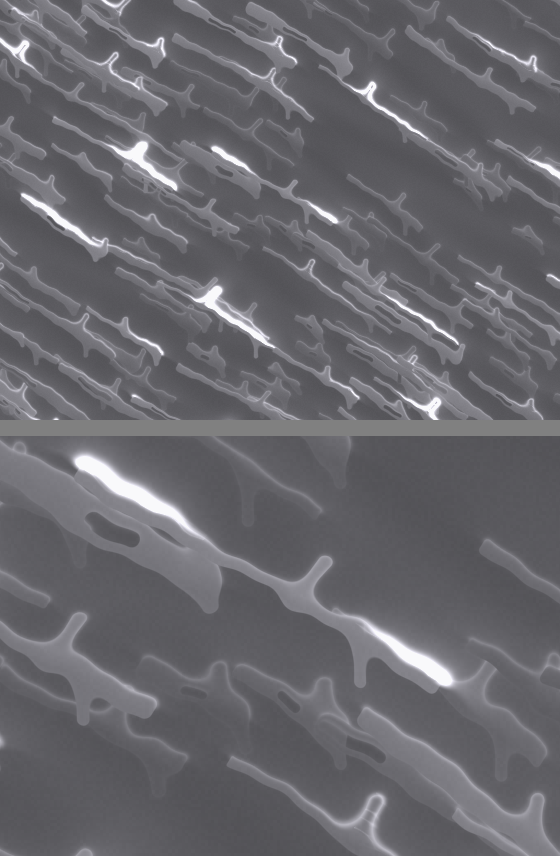
Top: the whole. Bottom: its middle third, enlarged.
Write a WebGL 2 fragment shader that draws this texture.

```glsl
#version 300 es
precision highp float;
// Torn lamellar foam seen by electron microscope: slanted grey walls over dark pores.
// Three layers of jittered cells each hold one wall: a rounded bar with cross struts
// and a slot, lit along its upper rim; cellular noise roughens the brightest walls.
uniform vec2 u_resolution;
out vec4 fragColor;

const float SLANT = 0.56;
const float PORE_TONE = 0.343;

float hash(vec2 p) {
  p = fract(p * vec2(0.1031, 0.1137) + 0.37);
  p += dot(p, p.yx + 33.33);
  return fract((p.x + p.y) * p.x * 7.31);
}

vec2 hash2(vec2 p) {
  return vec2(hash(p), hash(p + vec2(41.3, 17.9)));
}

// Distance to the nearest scattered point.
float cellular(vec2 p) {
  vec2 id = floor(p);
  float nearest = 2.0;
  for (int j = -1; j <= 1; j++)
    for (int i = -1; i <= 1; i++) {
      vec2 c = id + vec2(i, j);
      nearest = min(nearest, distance(p, c + hash2(c)));
    }
  return nearest;
}

float smoothMin(float a, float b, float k) {
  float h = max(k - abs(a - b), 0.0) / k;
  return min(a, b) - 0.25 * h * h * k;
}

float roundBox(vec2 p, vec2 size, float radius) {
  vec2 q = abs(p) - size + radius;
  return length(max(q, 0.0)) + min(max(q.x, q.y), 0.0) - radius;
}

float segment(vec2 p, vec2 a, vec2 b, float radius) {
  vec2 ab = b - a;
  float t = clamp(dot(p - a, ab) / dot(ab, ab), 0.0, 1.0);
  return length(p - a - ab * t) - radius * (0.75 + 0.5 * t);
}

// Outline of one wall: bar, two struts and sometimes a slot.
float wallDistance(vec2 q, vec2 size, vec2 r) {
  float d = roundBox(q, size, size.y * (0.3 + 0.6 * r.x));
  float foot = size.x * (r.x * 1.4 - 0.4);
  float reach = size.y + 0.012 + 0.03 * r.y;
  vec2 up = vec2(foot + 0.04 * (r.y - 0.6), reach);
  d = smoothMin(d, segment(q, vec2(foot, 0.0), up, 0.0045), 0.022);
  float end = size.x * (0.9 - 0.5 * r.y);
  vec2 down = vec2(end + 0.022, -reach * 0.8);
  d = smoothMin(d, segment(q, vec2(end, 0.0), down, 0.004), 0.02);
  float slot = roundBox(q + vec2(size.x * (r.y - 0.2), 0.001),
                        vec2(size.x * 0.22, size.y * 0.42), size.y * 0.4);
  return r.x > 0.5 ? max(d, -slot) : d;
}

// Paints one wall over the shade so far.
float paintWall(float shade, vec2 q, vec2 size, float tone, float glint, vec2 r) {
  float phase = r.x * 40.0;
  q.y += (r.y - 0.5) * q.x * q.x * 0.4;
  q.y += 0.0016 * sin(q.x * 71.0 + phase) + 0.0008 * sin(q.x * 190.0 - phase);
  size.y *= 0.85 + 0.25 * sin(q.x * 23.0 + phase);
  float d = wallDistance(q, size, r);
  float aa = 0.8 / u_resolution.y;
  float face = smoothstep(aa, -aa, d);
  float lit = smoothstep(-0.1, 0.9, q.y / size.y);
  float shine = glint * smoothstep(0.1, 0.8, 0.5 + 0.5 * sin(q.x * 16.0 + phase));

  // Flat face, thin outline, then bright rim with a haze above it.
  float faceTone = tone + 0.025 * clamp(q.y / size.y, -1.0, 1.0);
  shade = mix(shade, faceTone, face);
  shade += 0.045 * exp(-abs(d) / 0.002) * (0.4 + lit);
  float rim = exp(-pow(d / (0.0018 + 0.0035 * shine), 2.0));
  shade += rim * lit * (0.04 + 0.75 * shine);
  shade += exp(-max(d, 0.0) / 0.016) * lit * (1.0 - face) * (0.03 + 0.17 * shine);

  // Splintered fibres on shining walls.
  if (shine > 0.2 && d < 0.006) {
    float fibres = cellular(q * vec2(45.0, 190.0) + phase);
    shade += shine * 0.5 * smoothstep(0.5, 0.9, fibres) * smoothstep(0.006, -0.002, d) * lit;
  }
  return shade;
}

// Scatters walls over staggered rows; sizes run from small to large.
float paintLayer(float shade, vec2 p, vec2 cell, vec2 small, vec2 large,
                 float density, float tone, float glint, float seed) {
  float row = floor(p.y / cell.y);
  for (int j = -1; j <= 1; j++) {
    float y = row + float(j);
    float shift = hash(vec2(y, seed)) * cell.x;
    float column = floor((p.x + shift) / cell.x);
    for (int i = -1; i <= 1; i++) {
      vec2 id = vec2(column + float(i), y) + seed * 7.0;
      vec2 place = hash2(id + 3.1), r = hash2(id + 11.7), look = hash2(id + 29.3);
      if (look.x > density) continue;
      vec2 center = (vec2(column + float(i), y) + 0.15 + 0.7 * place) * cell;
      vec2 q = p - center + vec2(shift, 0.0);
      float wallTone = tone + 0.07 * (look.y - 0.5);
      shade = paintWall(shade, q, mix(small, large, r.yx), wallTone,
                        glint * place.x * (0.5 + look.y), r);
    }
  }
  return shade;
}

void main() {
  vec2 uv = gl_FragCoord.xy / u_resolution.y;
  vec2 p = vec2(uv.x * cos(SLANT) - uv.y * sin(SLANT), uv.x * sin(SLANT) + uv.y * cos(SLANT));
  p.y += 0.010 * sin(p.x * 5.0 + p.y * 4.0) + 0.004 * sin(p.x * 14.0 - p.y * 9.0);

  float shade = PORE_TONE + 0.012 * sin(p.x * 9.0 + 3.0 * sin(p.y * 21.0));
  shade = paintLayer(shade, p, vec2(0.22, 0.06), vec2(0.03, 0.005), vec2(0.14, 0.012), 0.55, 0.405, 0.0, 1.0);
  shade = paintLayer(shade, p, vec2(0.36, 0.08), vec2(0.10, 0.006), vec2(0.26, 0.015), 0.65, 0.47, 0.3, 2.0);
  shade = paintLayer(shade, p, vec2(0.42, 0.13), vec2(0.08, 0.005), vec2(0.20, 0.011), 0.65, 0.50, 1.15, 3.0);
  shade += 0.012 * (hash(floor(uv * 384.0)) - 0.5);

  vec3 color = shade * vec3(1.0, 0.993, 1.045);
  fragColor = vec4(min(color, vec3(0.975, 0.975, 0.985)), 1.0);
}
```
